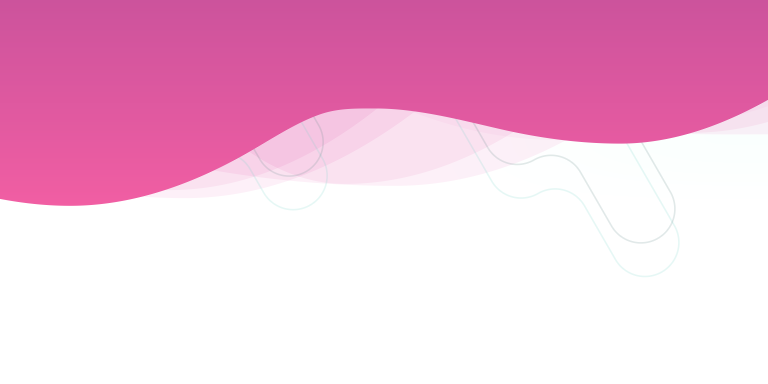
Write a WebGL 1 fragment shader that draws this background.

```glsl
precision highp float;

uniform vec2 u_resolution;

// Lengths are in canvas heights; depth runs down from the top edge.
const vec3 HEADER_TOP = vec3(0.80, 0.325, 0.612);
const vec3 HEADER_BOTTOM = vec3(0.945, 0.369, 0.639);
const float HEADER_DEPTH = 0.536;
const vec3 VEIL_COLOR = vec3(0.90, 0.40, 0.70);
const float VEIL_ALPHA = 0.095;
const vec3 HAZE_COLOR = vec3(0.982, 1.0, 0.995);
const vec3 GREY_LINE = vec3(0.42, 0.56, 0.56);
const vec3 MINT_LINE = vec3(0.42, 0.82, 0.77);
const float GREY_ALPHA = 0.20;
const float MINT_ALPHA = 0.17;
const float LINE_HALF_WIDTH = 0.0021;
const float RIBBON_RADIUS = 0.0885;
const vec2 RIBBON_AXIS = vec2(0.5, 0.866);
const vec2 RIBBON_SHIFT = vec2(0.0104, 0.0875);
const vec2 LEFT_CAP = vec2(0.753, 0.370);
const vec2 RIGHT_CAP = vec2(1.669, 0.544);
const float LEFT_STEM = 0.80;
const float RIGHT_STEM = 1.82;

// Cubic Hermite span; each knot is (x, depth, slope)
float span(float x, vec3 a, vec3 b) {
  float w = b.x - a.x;
  float t = (x - a.x) / w;
  float s = 1.0 - t;
  return s * s * ((1.0 + 2.0 * t) * a.y + t * w * a.z)
       + t * t * ((3.0 - 2.0 * t) * b.y - s * w * b.z);
}

// Lower edge of the header
float headerEdge(float x) {
  vec3 start = vec3(0.0, 0.518, 0.19);
  vec3 trough = vec3(0.182, 0.536, 0.0);
  vec3 climb = vec3(0.625, 0.409, -0.55);
  vec3 shoulder = vec3(0.833, 0.298, -0.35);
  vec3 crest = vec3(0.977, 0.2825, 0.0);
  vec3 descent = vec3(1.302, 0.336, 0.23);
  vec3 dip = vec3(1.615, 0.374, 0.0);
  vec3 finish = vec3(2.0, 0.260, -0.56);
  if (x < trough.x) return span(x, start, trough);
  if (x < climb.x) return span(x, trough, climb);
  if (x < shoulder.x) return span(x, climb, shoulder);
  if (x < crest.x) return span(x, shoulder, crest);
  if (x < descent.x) return span(x, crest, descent);
  if (x < dip.x) return span(x, descent, dip);
  return span(x, dip, finish);
}

// Coverage of the side where d is negative
float cover(float d, float pixel) {
  return clamp(0.5 - d / pixel, 0.0, 1.0);
}

// Veil hanging to its lowest point, with a curvature for each side
float veil(vec2 p, vec2 lowest, float leftBend, float rightBend, float pixel) {
  float dx = p.x - lowest.x;
  float bend = dx < 0.0 ? leftBend : rightBend;
  return VEIL_ALPHA * cover(p.y - lowest.y + bend * dx * dx, pixel);
}

// Distance to a slanted ribbon outline: cap, stem, hump, valley, tail
float ribbon(vec2 p, vec2 cap, float stem) {
  vec2 r = (p - cap) / RIBBON_RADIUS;
  vec2 q = vec2(dot(r, RIBBON_AXIS), dot(r, vec2(RIBBON_AXIS.y, -RIBBON_AXIS.x)));
  float d = q.x > 0.0 ? abs(length(q) - 1.0) : abs(q.y - 1.0);
  d = min(d, length(vec2(q.x - clamp(q.x, -stem, 0.0), q.y + 1.0)));
  vec2 hump = q + vec2(stem, 2.0);
  vec2 valley = hump + vec2(2.0, 0.0);
  if (hump.x < 0.0 && hump.y > 0.0) d = min(d, abs(length(hump) - 1.0));
  if (valley.x > 0.0 && valley.y < 0.0) d = min(d, abs(length(valley) - 1.0));
  d = min(d, length(vec2(max(valley.x, 0.0), valley.y + 1.0)));
  return d * RIBBON_RADIUS;
}

// Nearest of the two ribbons, moved together by an offset
float ribbonPair(vec2 p, vec2 offset) {
  return min(ribbon(p - offset, LEFT_CAP, LEFT_STEM),
             ribbon(p - offset, RIGHT_CAP, RIGHT_STEM));
}

void main() {
  vec2 uv = gl_FragCoord.xy / u_resolution;
  vec2 p = vec2(uv.x * 2.0, 1.0 - uv.y);
  float pixel = 1.0 / u_resolution.y;

  // White ground with a faint haze on the right
  float haze = smoothstep(1.1, 1.9, p.x) * (1.0 - smoothstep(0.36, 0.56, p.y));
  vec3 color = mix(vec3(1.0), HAZE_COLOR, haze);

  // Overlapping translucent veils
  float tint = veil(p, vec2(0.482, 0.516), 0.30, 0.63, pixel);
  tint += veil(p, vec2(0.443, 0.495), 0.30, 0.73, pixel);
  tint += veil(p, vec2(1.029, 0.484), 0.18, 0.60, pixel);
  tint += veil(p, vec2(0.898, 0.479), 1.35, 0.70, pixel);
  tint += 0.5 * veil(p, vec2(1.458, 0.365), 0.50, 0.30, pixel);
  tint += veil(p, vec2(1.901, 0.350), 0.10, 0.02, pixel);
  tint += veil(p, vec2(1.797, 0.346), 0.30, 0.69, pixel);
  color = mix(color, VEIL_COLOR, tint);

  // Thin ribbon outlines
  float mint = cover(ribbonPair(p, RIBBON_SHIFT) - LINE_HALF_WIDTH, pixel);
  float grey = cover(ribbonPair(p, vec2(0.0)) - LINE_HALF_WIDTH, pixel);
  color = mix(color, MINT_LINE, mint * MINT_ALPHA);
  color = mix(color, GREY_LINE, grey * GREY_ALPHA);

  // Header gradient over everything
  vec3 header = mix(HEADER_TOP, HEADER_BOTTOM, clamp(p.y / HEADER_DEPTH, 0.0, 1.0));
  color = mix(color, header, cover(p.y - headerEdge(p.x), pixel));

  gl_FragColor = vec4(color, 1.0);
}
```
